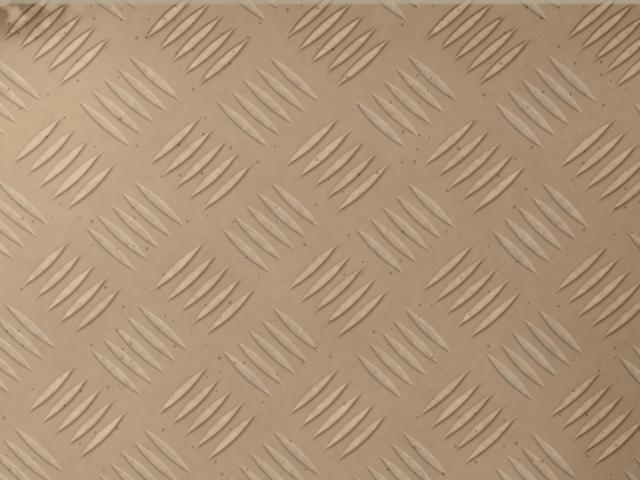
Write a Shadertoy shader that draws this texture.

```glsl
#define COLUMN_PITCH 0.295
#define ROW_PITCH 0.2644
#define PERSPECTIVE 0.028
#define LATTICE_ORIGIN vec2(0.703, 0.080)
#define BAR_SPACING 0.184
#define BAR_HALF_LENGTH 0.355
#define BAR_HALF_WIDTH 0.047
#define SHADOW_TONE vec3(0.56, 0.465, 0.36)
#define LIGHT_TONE vec3(0.80, 0.695, 0.575)
#define SILVER_TONE vec3(0.71, 0.66, 0.58)

float hash(vec2 p) {
    vec3 q = fract(vec3(p.xyx) * 0.1031);
    q += dot(q, q.yzx + 33.33);
    return fract((q.x + q.y) * q.z);
}

float noise(vec2 p) {
    vec2 i = floor(p), f = fract(p);
    f = f * f * (3.0 - 2.0 * f);
    return mix(mix(hash(i), hash(i + vec2(1, 0)), f.x),
               mix(hash(i + vec2(0, 1)), hash(i + vec2(1, 1)), f.x), f.y);
}

float fbm(vec2 p) {
    float sum = 0.0, amplitude = 0.5;
    for (int i = 0; i < 4; i++) {
        sum += amplitude * noise(p);
        p = p * 2.03 + 17.1;
        amplitude *= 0.5;
    }
    return sum;
}

// Positive inside a pointed bar; x runs along it, y across it
float lens(vec2 q, float halfLength) {
    float t = q.x / halfLength;
    return BAR_HALF_WIDTH * (1.0 - t * t) - abs(q.y);
}

// Plate position (y down) to lattice units, with a slight tilt of view
vec2 toLattice(vec2 p) {
    float x = p.x - LATTICE_ORIGIN.x;
    float row = (p.y - x * p.y * 0.014 - LATTICE_ORIGIN.y) / ROW_PITCH;
    return vec2(x / (COLUMN_PITCH - PERSPECTIVE * p.y), row + 0.004 * row * row);
}

// Sparse small pits
float pits(vec2 p) {
    vec2 cell = floor(p), f = fract(p);
    vec2 center = 0.25 + 0.5 * vec2(hash(cell + 3.7), hash(cell + 9.2));
    float radius = 0.06 + 0.12 * hash(cell + 5.1);
    float spot = 1.0 - smoothstep(radius * 0.3, radius, length(f - center));
    return step(0.78, hash(cell)) * spot;
}

void mainImage(out vec4 fragColor, in vec2 fragCoord) {
    vec2 p = fragCoord / iResolution.y;
    p.y = 1.0 - p.y;
    float across = fragCoord.x / iResolution.x;

    // Diagonal cells holding alternating bar directions
    vec2 lattice = toLattice(p);
    vec2 diagonal = vec2(lattice.x + lattice.y, lattice.x - lattice.y);
    vec2 cell = round(diagonal);
    vec2 local = diagonal - cell;
    bool rising = mod(cell.x + cell.y, 2.0) < 0.5;
    vec2 q = rising ? local.yx : local;

    // Nearest of five bars, each slightly different
    float index = clamp(round(q.y / BAR_SPACING), -2.0, 2.0);
    q.y -= index * BAR_SPACING;
    float variation = hash(cell * 7.0 + index + 40.0);
    q.x += (variation - 0.5) * 0.025;
    float halfLength = BAR_HALF_LENGTH * (0.97 + 0.06 * variation);
    float soft = max(0.012, 5.3 / iResolution.y);
    float inside = lens(q, halfLength);
    float body = smoothstep(-soft, soft, inside);
    float edge = inside / 0.013;
    float rim = exp(-edge * edge) * (1.0 - smoothstep(0.8, 1.1, abs(q.x) / halfLength));
    float side = clamp(q.y / BAR_HALF_WIDTH, -1.0, 1.0);

    // Broad light from the left and worn sheet surface
    float grain = fbm(p * 70.0) - 0.47;
    float stain = fbm(p * 7.0 + 4.0) - 0.47;
    float tone = 0.70 - 0.40 * across + 0.16 * stain + 0.16 * grain;
    vec2 glow = p - vec2(0.12, 0.25);
    tone += 0.22 * exp(-12.0 * dot(glow, glow));
    tone -= 0.18 * smoothstep(0.75, 1.0, across) * smoothstep(0.3, 1.0, p.y);
    tone -= 0.12 * (1.0 - smoothstep(0.0, 0.18, p.y));
    float corner = 1.0 - smoothstep(0.0, 0.25, length(p * vec2(1.0, 2.0)));
    tone -= corner * smoothstep(0.35, 0.65, fbm(p * 30.0));

    // Raised faces, shaded edges and soft shadows
    float topShade = 1.0 - smoothstep(0.0, 0.3, p.y);
    float mottling = fbm(p * 110.0 + 8.0) - 0.47;
    float silver = 0.0;
    if (rising) {
        float shadow = smoothstep(-0.025, 0.025, lens(q - vec2(0.0, 0.022), halfLength));
        tone -= 0.55 * shadow * (1.0 - body);
        tone += body * (0.30 - 0.28 * side * side + 0.45 * mottling + 0.12 * variation);
        tone -= rim * (side > 0.0 ? 0.38 : 0.20 + 0.55 * topShade);
    } else {
        tone += body * (0.08 + 0.16 * side + 0.45 * mottling);
        tone += rim * (side > 0.0 ? 0.18 : -0.48);
        silver = body * (0.28 + 0.15 * variation);
    }
    tone -= 0.55 * pits(p * 34.0) * (0.4 + 0.6 * hash(floor(p * 34.0)));

    vec3 color = mix(SHADOW_TONE, LIGHT_TONE, clamp(tone, -0.7, 1.2));
    color = mix(color, SILVER_TONE * (0.86 + 0.25 * tone), silver);
    color += rising ? body * vec3(0.012, 0.0, 0.006) : vec3(0.0);

    // Pale cut edge along the top
    color = mix(color, SILVER_TONE, 0.75 * (1.0 - smoothstep(0.004, 0.012, p.y)));
    fragColor = vec4(color, 1.0);
}
```
